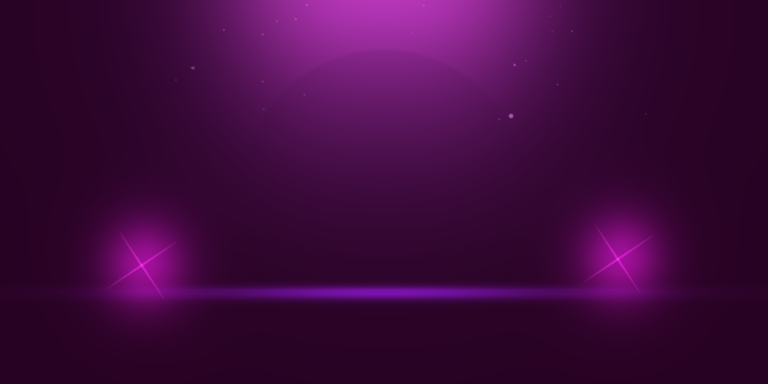
Write a WebGL 1 fragment shader that draws this background.

```glsl
precision highp float;
// Dark violet stage with an overhead spotlight, a floor beam, two star flares and dust.

uniform vec2 u_resolution;

const vec3 BASE = vec3(0.155, 0.008, 0.135);
const vec3 HAZE = vec3(0.045, 0.022, 0.085);
const vec3 SPOT = vec3(0.52, 0.185, 0.51);
const vec3 FLARE = vec3(0.47, 0.05, 0.46);
const vec3 RAY = vec3(0.34, 0.10, 0.30);
const vec3 BEAM = vec3(0.31, 0.055, 0.53);
const vec3 DUST = vec3(0.40, 0.32, 0.44);

float hash(float n) {
  return fract(sin(n * 12.9898) * 43758.5453);
}

// Bell falloff with separate widths along each axis
float bell(vec2 d, vec2 size) {
  vec2 q = d / size;
  return exp(-dot(q, q));
}

// Flat-topped sideways, fading steadily downwards
float spotlight(vec2 d) {
  float across = pow(abs(d.x) / 0.42, 2.6);
  float down = pow(abs(d.y) / 0.32, 1.5);
  return exp(-across - down);
}

// Thin needle along a unit direction, tapered to both ends
float needle(vec2 d, vec2 dir, float reach, float pixel) {
  float along = abs(dot(d, dir)) / reach;
  float side = abs(dot(d, vec2(-dir.y, dir.x)));
  float taper = max(1.0 - along, 0.0);
  float width = 0.0008 + 0.0012 * taper;
  return sqrt(taper) * (1.0 - smoothstep(width, width + pixel, side));
}

vec3 flare(vec2 d, float pixel) {
  float glow = 0.72 * bell(d, vec2(0.095, 0.10)) + 0.28 * bell(d, vec2(0.145, 0.16));
  vec2 crossing = d + vec2(0.009, 0.002);
  float rays = needle(crossing, normalize(vec2(0.55, -0.83)), 0.108, pixel)
             + needle(crossing, normalize(vec2(0.83, 0.56)), 0.112, pixel);
  return FLARE * glow + RAY * 0.55 * rays;
}

float speck(vec2 d, float radius, float pixel) {
  return 1.0 - smoothstep(radius * 0.4, radius + pixel, length(d));
}

// Faint particles scattered over the upper part
float dust(vec2 p, float pixel) {
  float sum = 0.0;
  for (int i = 0; i < 20; i++) {
    float n = float(i) + 1.0;
    vec2 place = vec2(mix(0.36, 1.72, hash(n)), mix(0.66, 0.99, hash(n + 41.3)));
    float strength = mix(0.08, 0.32, hash(n + 87.7));
    sum += strength * speck(p - place, 0.002, pixel);
  }
  return sum;
}

void main() {
  // Canvas height is one unit; x is measured from the centre line
  float pixel = 1.0 / u_resolution.y;
  vec2 p = gl_FragCoord.xy * pixel;
  p.x += 1.0 - 0.5 * u_resolution.x * pixel;

  // Backdrop and overhead light
  vec3 color = BASE + HAZE * bell(p - vec2(1.0, 0.95), vec2(0.68, 0.55));
  float light = spotlight(p - vec2(1.0, 1.02));

  // Large dim disc that shades the light below its rim
  float rim = length(p - vec2(1.0, 0.5)) - 0.37;
  float disc = 1.0 - smoothstep(-0.006, 0.006, rim);
  light *= 1.0 - 0.10 * disc * smoothstep(0.5, 0.85, p.y);
  color += SPOT * light;

  // Floor beam: soft long streak with a brighter core
  vec2 beamOffset = p - vec2(1.0, 0.237);
  float streak = 0.55 * bell(beamOffset, vec2(0.60, 0.018))
               + 0.45 * bell(beamOffset, vec2(0.34, 0.016));
  float line = bell(beamOffset - vec2(0.0, 0.008), vec2(0.52, 0.003));
  color += BEAM * (streak + 0.12 * line);

  // Star flares at both ends of the beam
  color += flare(p - vec2(0.378, 0.311), pixel);
  color += flare(p - vec2(1.618, 0.327), pixel);

  // Dust with three clearer motes
  float motes = 0.9 * speck(p - vec2(1.331, 0.698), 0.006, pixel)
              + 0.5 * speck(p - vec2(0.503, 0.823), 0.004, pixel)
              + 0.5 * speck(p - vec2(1.340, 0.831), 0.003, pixel);
  color += DUST * (motes + dust(p, pixel));

  gl_FragColor = vec4(min(color, 1.0), 1.0);
}
```
